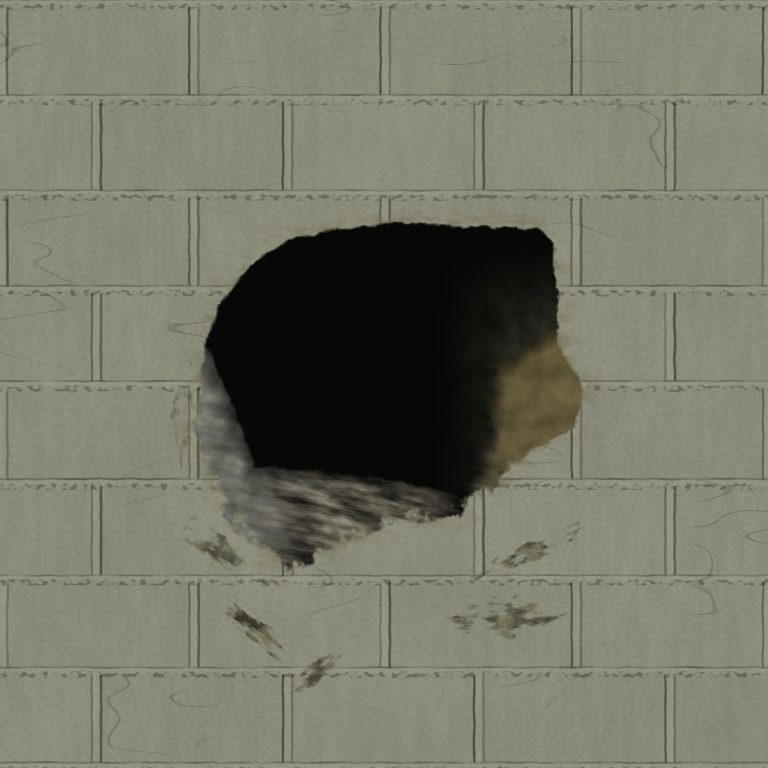
Reproduce this texture procedurally as a Shadertoy shader.

```glsl
// Painted block wall with a ragged hole, broken rubble rim and chipped stains.

const int CORNERS = 16;

float sq(float x) { return x * x; }

float hash(vec2 p) { return fract(sin(dot(p, vec2(127.1, 311.7))) * 43758.5); }

vec2 gradient(vec2 cell) {
    float a = 6.2832 * hash(cell);
    return vec2(cos(a), sin(a));
}

float noise(vec2 p) {
    vec2 i = floor(p), f = fract(p);
    vec2 u = f * f * f * (f * (f * 6.0 - 15.0) + 10.0);
    vec2 e = vec2(1, 0);
    float low = mix(dot(gradient(i), f), dot(gradient(i + e.xy), f - e.xy), u.x);
    float high = mix(dot(gradient(i + e.yx), f - e.yx), dot(gradient(i + e.xx), f - e.xx), u.x);
    return mix(low, high, u.y);
}

float fbm(vec2 p) {
    float sum = 0.0, amp = 0.6;
    for (int i = 0; i < 4; i++) {
        sum += amp * noise(p);
        p = p * 2.03 + 17.3;
        amp *= 0.55;
    }
    return sum;
}

// Signed distance to a closed outline, negative inside
float polygon(vec2 p, vec2 v[CORNERS]) {
    float d = 9.0, side = 1.0;
    for (int i = 0; i < CORNERS; i++) {
        vec2 a = v[i], b = v[(i + 1) % CORNERS];
        vec2 e = b - a, w = p - a;
        vec2 r = w - e * clamp(dot(w, e) / dot(e, e), 0.0, 1.0);
        d = min(d, dot(r, r));
        bvec3 c = bvec3(p.y >= a.y, p.y < b.y, e.x * w.y > e.y * w.x);
        if (all(c) || !any(c)) side = -side;
    }
    return side * sqrt(d);
}

float line(float d, float width, float aa) {
    return 1.0 - smoothstep(width - aa, width + aa, abs(d));
}

// Ragged chipped patch: rotated soft ellipse eaten away by noise
float stain(vec2 p, vec2 centre, float angle, vec2 radius, float strength) {
    float c = cos(angle), s = sin(angle);
    vec2 q = mat2(c, -s, s, c) * (p - centre);
    vec2 k = q / radius;
    float n = fbm(q * vec2(28, 75) + centre * 40.0);
    return strength * smoothstep(0.45, 0.8, 0.72 * exp(-dot(k, k)) + 0.9 * n);
}

vec3 wall(vec2 p, float aa) {
    vec2 g = p + 0.0012 * vec2(noise(p * 45.0), noise(p * 50.0 + 9.0));
    g.y += 0.006 * exp(-sq((p.y - 0.3) / 0.1)) - 0.0026;
    float rowHeight = 0.1242, blockWidth = 0.249;
    float row = floor(g.y / rowHeight);
    float shift = 0.003 + 0.122 * (1.0 - mod(row, 2.0));
    float column = floor((g.x - shift) / blockWidth + 0.5);
    float dx = g.x - shift - column * blockWidth;
    float dy = g.y - rowHeight * floor(g.y / rowHeight + 0.5);
    float block = hash(vec2(row, floor((g.x - shift) / blockWidth)));
    float joint = hash(vec2(column, row + 31.0));

    // Paint tone, weathering and fine grain
    float tone = 1.0 + 0.025 * (block - 0.5) + 0.05 * fbm(p * vec2(9, 5));
    tone += 0.06 * noise(p * 190.0) + 0.04 * noise(p * vec2(70, 14));
    float crack = line(noise(p * vec2(7, 24) + 3.0), 0.012, 0.012);
    tone -= 0.16 * crack * smoothstep(0.12, 0.4, noise(p * 8.0 + 5.0));

    // Bed joints: crisp upper shadow and crumbly lower edge
    float crumbs = smoothstep(0.0, 0.3, noise(p * vec2(110, 170)));
    tone -= 0.28 * line(dy - 0.0045, 0.0012, aa) * (0.65 + noise(p * 25.0));
    tone -= 0.24 * line(dy + 0.005, 0.004, aa) * crumbs;
    tone += 0.05 * line(dy, 0.003, aa);

    // Head joints: pale mortar between two shaded edges
    float inRow = smoothstep(0.003, 0.007, abs(dy));
    float edges = line(dx + 0.0055, 0.0014, aa) * (0.2 + 0.3 * joint);
    edges += line(dx - 0.0065, 0.0017, aa) * (0.42 - 0.25 * joint);
    tone += inRow * (0.05 * line(dx, 0.005, aa) - edges);
    return vec3(0.54, 0.545, 0.475) * tone;
}

// Grey stone at left, streaked debris below, tan stone at right
vec3 rubble(vec2 p, float voidDistance) {
    float grain = fbm(p * 32.0);
    float streak = fbm(vec2(p.x * 16.0 + p.y * 8.0, p.y * 60.0 + p.x * 12.0));
    float below = smoothstep(0.32, 0.41, p.x + 0.1 * grain);
    float right = smoothstep(0.61, 0.66, p.x + 0.04 * grain);
    vec3 stone = mix(vec3(0.40, 0.40, 0.37), vec3(0.29, 0.28, 0.24), below);
    stone *= 1.0 + 0.5 * grain + mix(0.4, 2.0, below) * streak;
    vec3 tan_ = vec3(0.38, 0.34, 0.22) * (1.0 + 0.4 * grain);
    vec3 color = mix(stone, tan_, right);
    color *= 1.0 - 0.55 * exp(-sq((p.x - 0.605) / 0.035));
    return max(color, 0.03) * mix(0.5, 1.0, smoothstep(0.0, 0.025, voidDistance));
}

void mainImage(out vec4 fragColor, in vec2 fragCoord) {
    vec2 p = fragCoord / iResolution.xy;
    float aa = 0.8 / iResolution.y;
    vec2 breakage[CORNERS] = vec2[](
        vec2(.267, .551), vec2(.293, .616), vec2(.345, .672), vec2(.391, .693),
        vec2(.508, .710), vec2(.697, .702), vec2(.720, .684), vec2(.729, .551),
        vec2(.757, .495), vec2(.751, .444), vec2(.667, .398), vec2(.612, .342),
        vec2(.469, .310), vec2(.380, .258), vec2(.306, .323), vec2(.253, .440));
    vec2 cavity[CORNERS] = vec2[](
        vec2(.267, .551), vec2(.293, .616), vec2(.345, .672), vec2(.391, .693),
        vec2(.508, .710), vec2(.697, .702), vec2(.720, .684), vec2(.727, .575),
        vec2(.680, .545), vec2(.640, .520), vec2(.630, .420), vec2(.600, .358),
        vec2(.520, .372), vec2(.430, .386), vec2(.333, .391), vec2(.303, .475));
    vec2 jag = vec2(fbm(p * 38.0), fbm(p * 38.0 + 50.0));
    float lower = 1.0 - smoothstep(0.33, 0.45, p.y);
    float dBreak = polygon(p + jag * mix(0.009, 0.035, lower), breakage);
    float dVoid = polygon(p + jag * 0.009, cavity);
    vec3 color = wall(p, aa);

    // Chips below and beside the hole
    float chips = stain(p, vec2(.690, .281), 0.4, vec2(.09, .018), 0.85);
    chips = max(chips, stain(p, vec2(.655, .195), 0.05, vec2(.095, .034), 0.75));
    chips = max(chips, stain(p, vec2(.336, .177), -0.65, vec2(.07, .02), 0.95));
    chips = max(chips, stain(p, vec2(.415, .128), 0.65, vec2(.06, .018), 0.8));
    chips = max(chips, stain(p, vec2(.290, .280), -0.6, vec2(.07, .025), 0.7));
    chips = max(chips, stain(p, vec2(.240, .460), 1.5, vec2(.07, .018), 0.5));
    float mottling = smoothstep(-0.25, 0.3, fbm(p * 45.0 + 8.0));
    color = mix(color, mix(vec3(.20, .20, .15), vec3(.43, .41, .30), mottling), chips);

    // Tan flaking around the break
    float flakes = smoothstep(-0.1, 0.25, fbm(p * vec2(24, 55)));
    color = mix(color, vec3(.44, .41, .29), 0.7 * flakes * exp(-max(dBreak, 0.0) / 0.012));

    // Rubble, then the cavity with a faint lit right wall
    float feather = mix(0.0015, 0.006, lower) + aa;
    float broken = 1.0 - smoothstep(-feather, feather, dBreak);
    color = mix(color, rubble(p, dVoid), broken);
    float sideWall = smoothstep(0.56, 0.72, p.x) * (1.0 - smoothstep(0.54, 0.69, p.y));
    vec3 dark = vec3(.025, .032, .022) + vec3(.13, .125, .10) * sideWall * (1.0 + 1.5 * fbm(p * 25.0));
    float soft = 0.002 + aa + 0.018 * smoothstep(0.57, 0.64, p.x) * (1.0 - smoothstep(0.5, 0.6, p.y));
    color = mix(color, dark, broken * (1.0 - smoothstep(-soft, soft, dVoid)));
    fragColor = vec4(color, 1.0);
}
```
